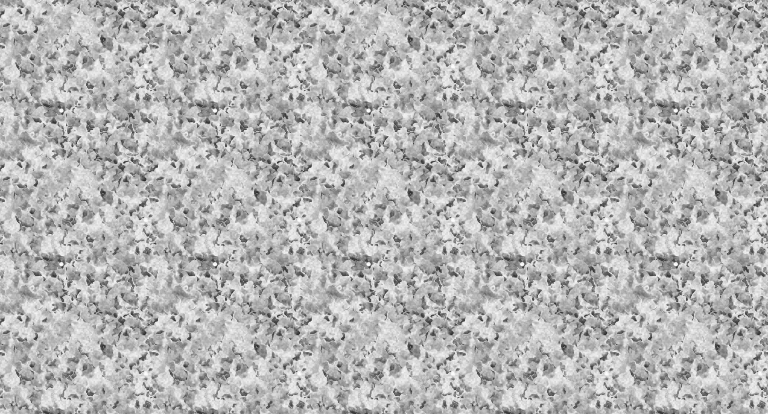
Give the GLSL for this texture, as a Shadertoy shader.

```glsl
const float TILES_ACROSS = 5.0;
const float LIGHT_TONE = 0.875;
const float CLOUD_TONE = 0.70;
const float CRYSTAL_DARK = 0.51;
const float CRYSTAL_LIGHT = 0.72;
const float MICA_DARK = 0.22;
const float MICA_LIGHT = 0.50;
const float CHIP_TONE = 0.95;
const float GRAIN_AMOUNT = 0.19;
const float WARP_AMOUNT = 0.06;
const float RAGGED_AMOUNT = 0.035;
const float CRYSTAL_CELLS = 14.0;
const float MICA_CELLS = 30.0;
const float CRYSTAL_CHANCE = 0.62;
const float MICA_CHANCE = 0.36;
const float PALE_STRENGTH = 0.7;

// Centre and radius of pale areas, in tile units from the top left
const vec3 PALE_AREAS[3] = vec3[3](
    vec3(0.57, 0.20, 0.16), vec3(0.72, 0.50, 0.11), vec3(0.22, 0.50, 0.08));
const vec3 CHIPS[2] = vec3[2](vec3(0.95, 0.43, 0.022), vec3(0.40, 0.72, 0.018));
const vec3 DARK_CLUSTER = vec3(0.72, 0.69, 0.07);

float hash(vec2 p, float seed) {
    vec3 q = fract(vec3(p.xyx + seed * 7.31) * vec3(0.1031, 0.1030, 0.0973));
    q += dot(q, q.yzx + 33.33);
    return fract((q.x + q.y) * q.z);
}

// Value noise that wraps once per tile
float noise(vec2 uv, float cells, float seed) {
    vec2 p = uv * cells, i = floor(p), f = fract(p);
    f = f * f * (3.0 - 2.0 * f);
    vec2 a = mod(i, cells), b = mod(i + 1.0, cells);
    return mix(mix(hash(a, seed), hash(vec2(b.x, a.y), seed), f.x),
               mix(hash(vec2(a.x, b.y), seed), hash(b, seed), f.x), f.y);
}

float fbm(vec2 uv, float cells, float seed) {
    float sum = 0.0, weight = 0.53;
    for (int i = 0; i < 4; i++) {
        sum += weight * noise(uv, cells, seed + float(i));
        cells *= 2.0;
        weight *= 0.5;
    }
    return sum;
}

// Soft disc around a point, wrapped to the tile
float spot(vec2 uv, vec3 area, float inner) {
    vec2 d = uv - area.xy;
    d -= round(d);
    return 1.0 - smoothstep(inner, 1.0, length(d) / area.z);
}

// Scattered tilted ellipses: x is coverage, y is tone from 0 to 1
vec2 minerals(vec2 uv, float cells, float chance, float soft, float seed) {
    vec2 p = uv * cells, base = floor(p), result = vec2(0.0);
    for (int y = -1; y <= 1; y++)
    for (int x = -1; x <= 1; x++) {
        vec2 cell = base + vec2(x, y), id = mod(cell, cells);
        if (hash(id, seed) > chance) continue;
        vec2 jitter = vec2(hash(id, seed + 1.0), hash(id, seed + 2.0));
        vec2 d = p - cell - 0.1 - 0.8 * jitter;
        float angle = 0.4 + 1.6 * hash(id, seed + 3.0);
        float c = cos(angle), s = sin(angle);
        vec2 q = vec2(c * d.x + s * d.y, c * d.y - s * d.x);
        float radius = mix(0.25, 0.62, hash(id, seed + 4.0));
        float edge = length(q * vec2(0.85, 1.25)) - radius;
        float cover = 1.0 - smoothstep(-soft, soft, edge);
        float tone = hash(id, seed + 5.0) - 0.5 * d.y / radius;
        if (cover > result.x) result = vec2(cover, clamp(tone, 0.0, 1.0));
    }
    return result;
}

void mainImage(out vec4 fragColor, in vec2 fragCoord) {
    vec2 fromTop = vec2(fragCoord.x, iResolution.y - fragCoord.y);
    vec2 uv = fromTop * TILES_ACROSS / iResolution.x;
    vec2 warp = vec2(fbm(uv, 16.0, 11.0), fbm(uv, 16.0, 23.0)) - 0.5;
    vec2 ragged = vec2(noise(uv, 47.0, 29.0), noise(uv, 47.0, 31.0)) - 0.5;
    vec2 bent = uv + WARP_AMOUNT * warp + RAGGED_AMOUNT * ragged;

    float pale = 0.0;
    for (int i = 0; i < 3; i++)
        pale = max(pale, spot(uv + warp * 0.25, PALE_AREAS[i], 0.4));
    pale *= PALE_STRENGTH;

    // Cloudy feldspar ground
    float cloud = smoothstep(0.38, 0.72, fbm(bent, 19.0, 37.0));
    float tone = mix(LIGHT_TONE, CLOUD_TONE, cloud * (1.0 - 0.6 * pale));

    // Grey quartz crystals with mottled interiors
    vec2 crystal = minerals(bent, CRYSTAL_CELLS, CRYSTAL_CHANCE, 0.16, 51.0);
    float mottle = fbm(uv, 34.0, 61.0) - 0.5;
    float quartz = mix(CRYSTAL_DARK, CRYSTAL_LIGHT, crystal.y) + 0.3 * mottle;
    tone = mix(tone, quartz, crystal.x * (1.0 - pale) * 0.88);

    // Dark mica flecks, gathered into small clusters
    vec2 fleck = minerals(bent, MICA_CELLS, MICA_CHANCE, 0.2, 71.0);
    float cluster = smoothstep(0.28, 0.56, fbm(uv, 14.0, 83.0));
    cluster = max(cluster * (1.0 - pale), 0.9 * spot(uv, DARK_CLUSTER, 0.4));
    float mica = mix(MICA_DARK, MICA_LIGHT, fleck.y) + 0.2 * mottle;
    tone = mix(tone, mica, fleck.x * cluster * 0.9);

    // White chips and fine surface grain
    for (int i = 0; i < 2; i++)
        tone = mix(tone, CHIP_TONE, spot(uv, CHIPS[i], 0.5));
    float grain = 0.65 * noise(uv, 101.0, 91.0) + 0.35 * noise(uv, 59.0, 97.0) - 0.5;
    tone += GRAIN_AMOUNT * grain;

    fragColor = vec4(vec3(clamp(tone, 0.0, 1.0)), 1.0);
}
```
